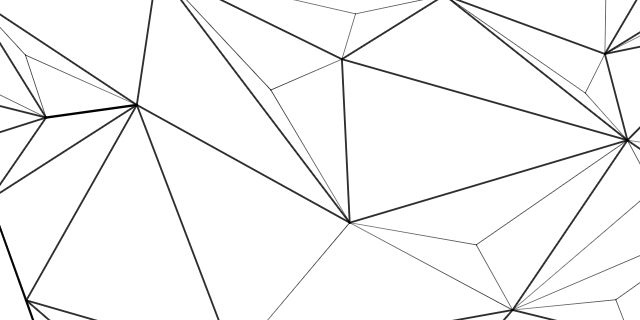
This background is drawn by a Shadertoy shader. Its source:

```glsl
// Irregular mesh of dark triangles with faint inner spokes on white paper.

const vec2 CELL = vec2(0.58, 0.42);   // mean mesh spacing, in canvas heights
const float TILT = 0.33;              // mesh rotation, in radians
const float JITTER = 0.8;             // vertex wander, below 1 keeps the mesh planar
const float INK = 0.82;               // opacity of a main edge
const float EDGE_HALF = 0.0029;       // half widths, in canvas heights
const float BOLD_HALF = 0.0037;
const float FAINT_HALF = 0.0013;

float hash(vec2 p) {
    return fract(sin(dot(p, vec2(127.1, 311.7))) * 43758.5);
}

vec2 hash2(vec2 p) {
    return vec2(hash(p), hash(p + vec2(37.2, 17.9)));
}

float cross2(vec2 a, vec2 b) {
    return a.x * b.y - a.y * b.x;
}

vec2 meshVertex(vec2 id) {
    return (id + 0.5 + JITTER * (hash2(id) - 0.5)) * CELL;
}

// Light left after a segment whose opacity runs from inkA to inkB
float stroke(vec2 p, vec2 a, vec2 b, float halfWidth, float inkA, float inkB) {
    vec2 along = b - a;
    float t = clamp(dot(p - a, along) / dot(along, along), 0.0, 1.0);
    float dist = length(p - a - along * t);
    float cover = clamp((halfWidth - dist) * iResolution.y + 0.5, 0.0, 1.0);
    return 1.0 - mix(inkA, inkB, t) * cover;
}

// Mesh edge: mostly dark, now and then faint or bold
float meshEdge(vec2 p, vec2 a, vec2 b, float pick) {
    if (pick < 0.08) return stroke(p, a, b, FAINT_HALF, 0.55, 0.8);
    if (pick > 0.96) return stroke(p, a, b, BOLD_HALF, 1.0, 1.0);
    return stroke(p, a, b, EDGE_HALF, INK, INK);
}

// Some triangles hold an inner point joined to the three corners
float spokes(vec2 p, vec2 a, vec2 b, vec2 c, vec2 seed) {
    if (hash(seed + 5.3) > 0.45) return 1.0;
    vec3 weight = 0.25 + vec3(hash2(seed + 8.1), hash(seed + 2.6));
    weight /= weight.x + weight.y + weight.z;
    vec2 hub = a * weight.x + b * weight.y + c * weight.z;
    float tone = 0.6 + 0.25 * hash(seed + 9.4);
    return stroke(p, a, hub, FAINT_HALF, 0.5, tone)
         * stroke(p, b, hub, FAINT_HALF, 0.6, tone)
         * stroke(p, c, hub, FAINT_HALF, 0.7, tone);
}

// One quad of the mesh: two sides, a diagonal and the spokes of both halves
float meshQuad(vec2 p, vec2 id) {
    vec2 a = meshVertex(id);
    vec2 b = meshVertex(id + vec2(1.0, 0.0));
    vec2 c = meshVertex(id + vec2(1.0, 1.0));
    vec2 d = meshVertex(id + vec2(0.0, 1.0));
    float light = meshEdge(p, a, b, hash(id + 11.7))
                * meshEdge(p, a, d, hash(id + 23.1));

    // A diagonal lies inside when it parts the other two corners
    bool acInside = cross2(c - a, b - a) * cross2(c - a, d - a) < 0.0;
    bool bdInside = cross2(d - b, a - b) * cross2(d - b, c - b) < 0.0;
    bool useAC = acInside && (!bdInside || hash(id + 31.9) < 0.5);
    if (!useAC) {
        vec2 first = a;
        a = b;
        b = c;
        c = d;
        d = first;
    }
    light *= meshEdge(p, a, c, hash(id + 43.3));
    light *= spokes(p, a, b, c, id + 51.2);
    return light * spokes(p, a, c, d, id + 67.8);
}

void mainImage(out vec4 fragColor, in vec2 fragCoord) {
    vec2 p = fragCoord / iResolution.y;
    p = mat2(cos(TILT), sin(TILT), -sin(TILT), cos(TILT)) * p;
    vec2 cell = floor(p / CELL);

    // Only the four quads around this cell can reach the point
    float light = 1.0;
    for (int j = -1; j <= 0; j++) {
        for (int i = -1; i <= 0; i++) {
            light *= meshQuad(p, cell + vec2(i, j));
        }
    }
    fragColor = vec4(vec3(light), 1.0);
}
```
